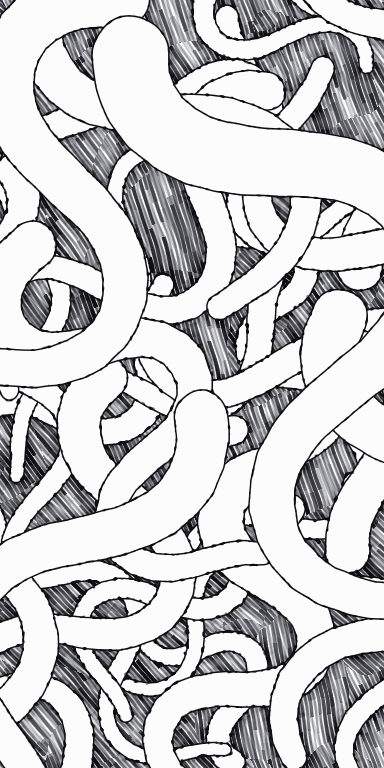
Reproduce this pattern procedurally as a WebGL 2 fragment shader.

```glsl
#version 300 es
precision highp float;

uniform vec2 u_resolution;
out vec4 outColor;

// Lengths are in canvas widths.
const vec3 PAPER = vec3(0.99);
const vec3 WASH = vec3(0.57, 0.58, 0.605);
const vec3 INK = vec3(0.06, 0.05, 0.07);
const int TUBE_COUNT = 30;
const int SEGMENTS = 36;
const float FRONT_RADIUS = 0.076;
const float BACK_RADIUS = 0.027;
const float FRONT_LENGTH = 2.3;
const float BACK_LENGTH = 0.95;
const float OUTLINE = 0.0024;
const float HATCH_ANGLE = 2.1;
const float HATCH_SPREAD = 0.7;
const float HATCH_SPACING = 0.0115;
const float STROKE_LENGTH = 0.13;
const float PATCHES = 3.2;
const float TAU = 6.2831853;

float hash(vec2 p) {
  vec3 q = fract(p.xyx * 0.1031);
  q += dot(q, q.yzx + 33.33);
  return fract((q.x + q.y) * q.z);
}

vec2 heading(float angle) {
  return vec2(cos(angle), sin(angle));
}

float corner(vec2 cell, vec2 offset, vec2 f) {
  return dot(heading(TAU * hash(cell + offset)), f - offset);
}

float gradientNoise(vec2 p) {
  vec2 cell = floor(p), f = fract(p);
  vec2 u = f * f * f * (f * (f * 6.0 - 15.0) + 10.0);
  float low = mix(corner(cell, vec2(0, 0), f), corner(cell, vec2(1, 0), f), u.x);
  float high = mix(corner(cell, vec2(0, 1), f), corner(cell, vec2(1, 1), f), u.x);
  return mix(low, high, u.y);
}

// Antialiased inside of a signed distance.
float coverage(float d) {
  return clamp(0.5 - d * u_resolution.x, 0.0, 1.0);
}

// Ink ramp: 0 is bare paper, 1 is solid ink.
vec3 tone(float amount) {
  return amount < 0.45 ? mix(PAPER, WASH, amount / 0.45)
                       : mix(WASH, INK, (amount - 0.45) / 0.55);
}

// Parallel pen strokes with varying length, width and pressure.
float strokes(vec2 p, float angle, float spacing, float seed) {
  vec2 along = heading(angle);
  vec2 q = vec2(dot(p, vec2(along.y, -along.x)), dot(p, along));
  float across = (q.x + 0.008 * gradientNoise(p * 9.0 + seed)) / spacing;
  float lane = floor(across);
  float piece = floor(q.y / STROKE_LENGTH + 7.0 * hash(vec2(lane, seed)));
  float pressure = hash(vec2(lane + seed, piece));
  float halfWidth = mix(0.2, 0.46, pressure);
  float d = (abs(fract(across) - 0.5) - halfWidth) * spacing;
  return coverage(d) * mix(0.3, 0.92, pressure);
}

// Two passes of hatching, with a new direction in each ragged patch.
float hatching(vec2 p) {
  vec2 patchId = floor(p * PATCHES + 0.9 * gradientNoise(p * 5.0));
  float angle = HATCH_ANGLE + HATCH_SPREAD * (hash(patchId + 11.0) - 0.5);
  float first = strokes(p, angle, HATCH_SPACING, 3.0);
  float second = strokes(p, angle + 0.13, HATCH_SPACING * 1.7, 19.0);
  float density = 0.85 + 0.5 * gradientNoise(p * 6.0 + 40.0);
  return 1.0 - (1.0 - first * density) * (1.0 - 0.45 * second);
}

// Distance to a tapering tube whose heading swings from side to side.
float tubeDistance(vec2 p, vec2 start, float base, float len, float radius,
                   float sway, float turns, float phase) {
  float nearest = 10.0;
  for (int i = 0; i < SEGMENTS; i++) {
    float t = (float(i) + 0.5) / float(SEGMENTS);
    vec2 stride = heading(base + sway * sin(TAU * turns * t + phase)) * len / float(SEGMENTS);
    vec2 rel = p - start;
    float u = clamp(dot(rel, stride) / dot(stride, stride), 0.0, 1.0);
    float taper = mix(1.15, 0.55, (float(i) + u) / float(SEGMENTS));
    nearest = min(nearest, length(rel - stride * u) - radius * taper);
    start += stride;
  }
  return nearest;
}

void main() {
  vec2 p = gl_FragCoord.xy / u_resolution.x;
  float height = u_resolution.y / u_resolution.x;
  vec2 wobbled = p + 0.004 * vec2(gradientNoise(p * 14.0), gradientNoise(p * 14.0 + 50.0));
  float blots = max(gradientNoise(p * 75.0), 0.0);

  vec3 color = vec3(0.0);
  float visible = 1.0;
  float edge = 1.0;

  // Tubes from front to back, stopping once the pixel is covered.
  for (int i = 0; i < TUBE_COUNT; i++) {
    float id = float(i);
    float depth = sqrt(id / float(TUBE_COUNT - 1));
    vec2 center = fract(id * vec2(0.7549, 0.5698) + vec2(0.55, 0.6)) * vec2(1.0, height);
    float len = mix(FRONT_LENGTH, BACK_LENGTH, depth);
    if (length(p - center) > 0.6 * len + 0.2) continue;
    float radius = mix(FRONT_RADIUS, BACK_RADIUS, depth) * mix(0.85, 1.15, hash(vec2(id, 1.0)));
    float base = TAU * (0.25 + 0.5 * floor(2.0 * hash(vec2(id, 2.0))))
               + mix(1.3, 2.4, depth) * (hash(vec2(id, 3.0)) - 0.5);
    float sway = mix(0.95, 1.45, hash(vec2(id, 4.0)));
    float turns = mix(1.1, 1.7, hash(vec2(id, 5.0)));
    float d = tubeDistance(wobbled, center - 0.3 * len * heading(base), base, len, radius,
                           sway, turns, TAU * hash(vec2(id, 6.0)));
    float line = OUTLINE * (0.8 + blots * mix(0.8, 3.5, depth));
    float fill = coverage(d - line);
    color += visible * fill * mix(INK, PAPER, coverage(d + line));
    visible *= 1.0 - fill;
    edge = min(edge, d);
    if (visible < 0.01) break;
  }

  // Hatched gaps, darker where they meet a tube.
  float contact = 0.3 * smoothstep(0.03, 0.0, edge) * (0.5 + blots);
  float shade = clamp(hatching(p) + contact, 0.0, 1.0);
  outColor = vec4(color + visible * tone(shade), 1.0);
}
```
